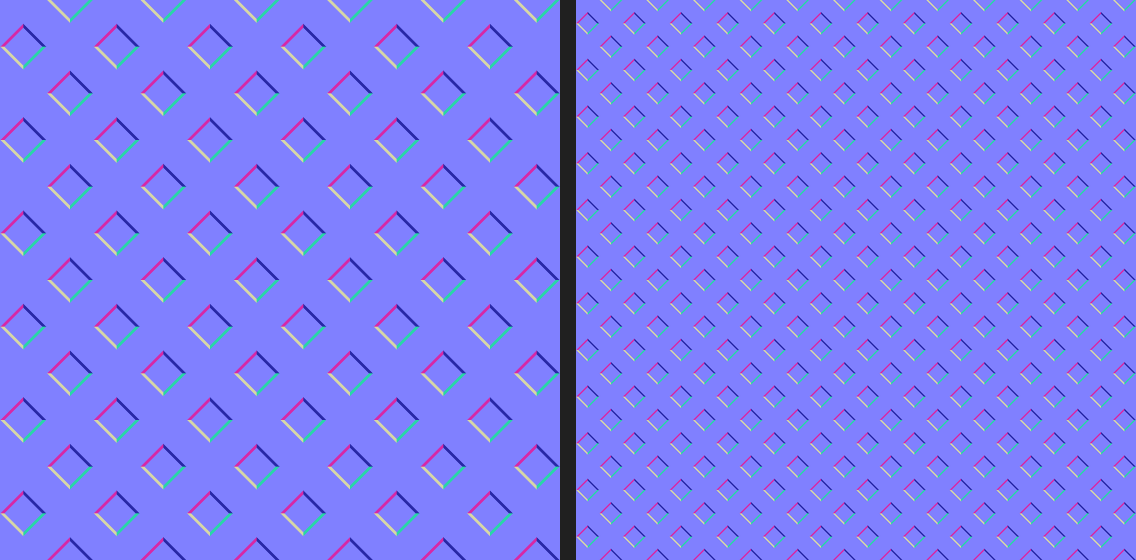
Left, the tile; right, the same tile 2 across and 2 down.
A Shadertoy shader for this texture map:

```glsl
// Tangent-space normal map: a staggered grid of thin bevelled diamond outlines.

const float REPEATS = 6.0;       // whole cells across and down
const float OUTER_RADIUS = 0.245; // centre to outer corner, in cells
const float INNER_RADIUS = 0.203; // centre to inner corner, in cells
const vec3 FLAT_NORMAL = vec3(0.0, 0.0, 1.0);
const vec2 BEVEL_SLOPE = vec2(0.69, 0.30); // sideways and upward parts

// Offset from the nearest point of a unit lattice through origin.
vec2 latticeOffset(vec2 p, vec2 origin) {
    return fract(p - origin + 0.5) - 0.5;
}

// Diamond distance: equals the radius along both axes.
float diamondLength(vec2 p) {
    return abs(p.x) + abs(p.y);
}

// Offset from the nearest centre of two interleaved lattices.
vec2 staggeredOffset(vec2 p) {
    vec2 a = latticeOffset(p, vec2(0.25, 0.5));
    vec2 b = latticeOffset(p, vec2(0.75, 0.0));
    return diamondLength(a) < diamondLength(b) ? a : b;
}

// Smooth coverage of the band between two radii.
float bandMask(float d, float inner, float outer, float blur) {
    return smoothstep(inner - blur, inner + blur, d)
         - smoothstep(outer - blur, outer + blur, d);
}

// Bevel leaning towards the centre, with a mitred change at each corner.
vec3 bevelNormal(vec2 p, vec2 slope, float pixel) {
    vec2 side = clamp(p / (0.5 * pixel), -1.0, 1.0);
    return vec3(-side * slope.x, slope.y);
}

vec3 encodeNormal(vec3 n) {
    return 0.5 + 0.5 * n;
}

void mainImage(out vec4 fragColor, in vec2 fragCoord) {
    vec2 cell = fragCoord / iResolution.xy * REPEATS;
    float pixel = REPEATS / min(iResolution.x, iResolution.y);

    vec2 p = staggeredOffset(cell);
    float edge = bandMask(diamondLength(p), INNER_RADIUS, OUTER_RADIUS, 0.75 * pixel);

    vec3 flatColor = encodeNormal(FLAT_NORMAL);
    vec3 bevelColor = encodeNormal(bevelNormal(p, BEVEL_SLOPE, pixel));
    fragColor = vec4(mix(flatColor, bevelColor, edge), 1.0);
}
```
